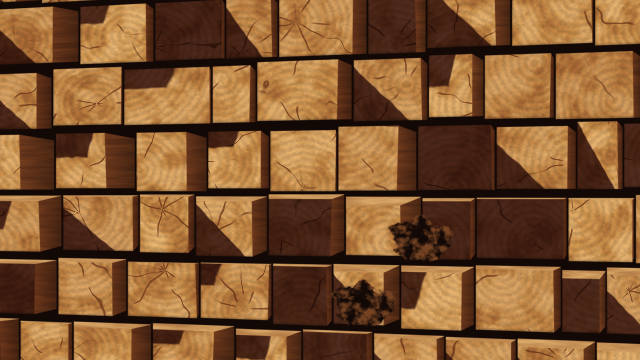
This texture is drawn by a WebGL 1 fragment shader. Its source:

```glsl
precision highp float;
// Stacked square timbers seen end on: about nine per row, five to six rows.
// Rows fan out in perspective; hashed joints, depth and cast shadows vary
// each beam, with ring and crack grain on the ends and two rotten hollows.
uniform vec2 u_resolution;

const float PITCH = 0.2;
const float EYE_LEVEL = 0.465;
const vec3 PALE = vec3(0.85, 0.66, 0.41);
const vec3 HONEY = vec3(0.75, 0.53, 0.27);
const vec3 OCHRE = vec3(0.60, 0.36, 0.18);
const vec3 UMBER = vec3(0.40, 0.19, 0.09);
const vec3 BARK = vec3(0.25, 0.12, 0.07);
const vec3 GAP = vec3(0.07, 0.03, 0.02);
const vec3 SHADE = vec3(0.36, 0.25, 0.27);

float hash(vec2 p) {
  return fract(sin(dot(p, vec2(127.1, 311.7))) * 43758.5453);
}

float noise(vec2 p) {
  vec2 i = floor(p), f = fract(p);
  f = f * f * (3.0 - 2.0 * f);
  return mix(mix(hash(i), hash(i + vec2(1, 0)), f.x),
             mix(hash(i + vec2(0, 1)), hash(i + vec2(1, 1)), f.x), f.y);
}

float fbm(vec2 p) {
  float sum = 0.0, amp = 0.5;
  for (int i = 0; i < 4; i++) {
    sum += amp * noise(p);
    p = p * 2.1 + 7.3;
    amp *= 0.5;
  }
  return sum;
}

// Soft interval: 1 between lo and hi.
float band(float x, float lo, float hi, float soft) {
  return smoothstep(lo - soft, lo + soft, x) * (1.0 - smoothstep(hi - soft, hi + soft, x));
}

float joint(float i, float row) {
  return i + 0.4 * (hash(vec2(i, row + 40.0)) - 0.5);
}

// Sawn end: growth rings round a pith, radial cracks and stains.
vec3 endGrain(vec2 q, vec2 id) {
  vec2 pith = vec2(hash(id + 3.1), hash(id + 5.7)) * 1.2 - 0.1;
  vec2 d = q - pith;
  float stain = fbm(q * 4.0 + id * 9.0);
  float radius = length(d) + 0.10 * stain;
  vec3 col = mix(HONEY, PALE, smoothstep(0.35, 0.68, stain));
  col = mix(col, OCHRE, 0.6 * smoothstep(0.45, 0.2, stain) + 0.3 * hash(id + 8.3));
  col *= 1.0 + 0.05 * sin(radius * 62.0) + 0.10 * (noise(q * 34.0 + id) - 0.5);
  float spoke = (atan(d.y, d.x) / 6.2832 + 0.5) * 11.0 + 0.5 * (noise(q * 6.0 + id) - 0.5);
  float gap = abs(fract(spoke) - 0.5) * radius * 0.57;
  float cracked = step(0.55, hash(id + mod(floor(spoke), 11.0)));
  float crack = cracked * (1.0 - smoothstep(0.004, 0.022, gap)) * smoothstep(0.35, 0.6, noise(q * 5.0 - id));
  return mix(col, UMBER, 0.75 * crack);
}

// Sunlight on an end: diagonal, stepped, full shadow, or clear.
float sunlight(vec2 q, vec2 id) {
  float kind = hash(id + 11.0), a = hash(id + 13.0), b = hash(id + 17.0);
  float d = 1.0;
  if (kind < 0.27) d = q.y - 1.05 + 1.1 * q.x + 0.35 * a;
  else if (kind < 0.50) d = max(0.25 + 0.5 * a - q.y, q.x - 0.3 - 0.5 * b + 0.3 * (1.0 - q.y));
  else if (kind < 0.64) d = -1.0;
  return smoothstep(-0.025, 0.025, d + 0.03 * (noise(q * 9.0 + id) - 0.5));
}

vec3 timbers(vec2 p, float pixel) {
  // Row, column and beam-local coordinates.
  float rowHeight = 0.171 + 0.0185 * p.x;
  float v = (p.y - EYE_LEVEL) / rowHeight;
  float row = floor(v), t = fract(v);
  float u = p.x / PITCH + hash(vec2(row, 2.0));
  float i = floor(u);
  if (u < joint(i, row)) i -= 1.0;
  else if (u >= joint(i + 1.0, row)) i += 1.0;
  float left = joint(i, row), width = joint(i + 1.0, row) - left;
  float s = (u - left) / width;
  vec2 id = vec2(i, row);
  float softX = 0.8 * pixel / (PITCH * width), softY = 0.8 * pixel / rowHeight;

  // Beam outline; side faces narrow toward the right of the stack.
  float depth = hash(id + 21.0);
  float across = clamp(left * PITCH / 1.78, 0.0, 1.0);
  float front = 1.0 - mix(0.03, 0.46, depth) * mix(1.0, 0.3, across);
  front += 0.06 * (hash(id + 23.0) - 0.5) * (t - 0.5);
  float recede = clamp((s - front) / (1.0 - front), 0.0, 1.0);
  float below = 1.0 - step(0.0, row);
  float base = 0.02 + 0.07 * hash(id + 25.0) + 0.10 * recede * below;
  float top = 0.92 + 0.06 * hash(id + 27.0) - 0.10 * recede * (1.0 - below);
  float cap = top - below * 0.13 * depth * (1.0 - recede);
  float body = band(t, base, top, softY) * band(s, 0.012, 0.988, softX);

  // Shaded side, lit end and the narrow top face.
  vec2 q = vec2(s / front, (t - base) / (cap - base));
  float streak = fbm(vec2(s * 3.0, t * 22.0) + id * 5.0);
  vec3 side = mix(BARK, mix(UMBER, OCHRE, 0.35 * depth), 0.35 + 0.9 * streak) * (1.0 - 0.35 * recede);
  vec3 end = endGrain(vec2(s * width, t), id) * mix(SHADE, vec3(1.0), sunlight(q, id));
  end *= 0.82 + 0.18 * smoothstep(0.0, 0.05, min(q.x, q.y));
  vec3 face = mix(end, side, smoothstep(front - softX, front + softX, s));
  vec3 roof = mix(OCHRE, PALE, 0.25 + streak);
  face = mix(face, roof, below * smoothstep(cap - softY, cap + softY, t));
  return mix(GAP, face, body);
}

// Crumbled hollow with a ragged dark rim.
vec3 hollow(vec3 col, vec2 d) {
  float rough = fbm(d * 30.0 + 4.0);
  float edge = length(d * vec2(0.9, 1.25)) + 0.07 * (rough - 0.5) - 0.072;
  vec3 rot = mix(GAP, mix(BARK, OCHRE, 0.6), smoothstep(0.3, 0.7, fbm(d * 55.0)));
  return mix(col, rot, 1.0 - smoothstep(-0.006, 0.006, edge));
}

void main() {
  vec2 p = gl_FragCoord.xy / u_resolution.y;
  vec3 col = timbers(p, 1.0 / u_resolution.y);
  for (int k = 0; k < 2; k++) {
    col = hollow(col, p - mix(vec2(1.17, 0.33), vec2(1.01, 0.15), float(k)));
  }
  gl_FragColor = vec4(col, 1.0);
}
```
